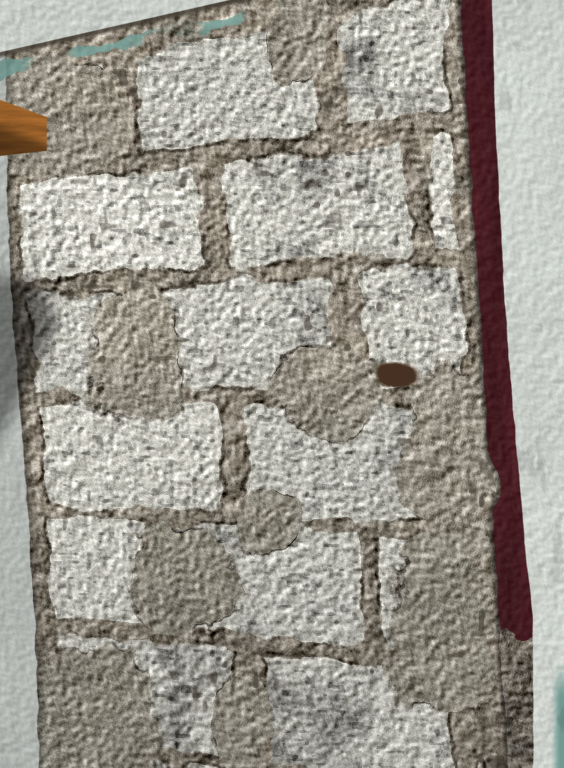
Write a Shadertoy shader that draws this texture.

```glsl
const vec3 BLOCK = vec3(0.77, 0.765, 0.73);
const vec3 PLASTER = vec3(0.575, 0.555, 0.505);
const vec3 MORTAR = vec3(0.53, 0.50, 0.45);
const vec3 CRACK = vec3(0.23, 0.205, 0.17);
const vec3 PAINT = vec3(0.80, 0.82, 0.80);
const vec3 TEAL = vec3(0.44, 0.60, 0.57);
const vec3 MAROON = vec3(0.27, 0.11, 0.13);
const vec3 WOOD = vec3(0.62, 0.39, 0.17);
const float COURSE_TOP = 0.032;
const float COURSE_HEIGHT = 0.1615;
const float BLOCK_PITCH = 0.37;
const vec2 JOINT_HALF = vec2(0.017, 0.012);
const float RAGGED = 0.022;
const float GRIT = 0.65;
const int PATCHES = 10;
// Plaster patches: centre, radii
const vec4 PATCH[PATCHES] = vec4[](
    vec4(0.11, 0.15, 0.13, 0.075), vec4(0.24, 0.45, 0.085, 0.085),
    vec4(0.58, 0.50, 0.090, 0.060), vec4(0.80, 0.58, 0.090, 0.100),
    vec4(0.79, 0.81, 0.10, 0.120), vec4(0.32, 0.755, 0.085, 0.07),
    vec4(0.15, 0.94, 0.11, 0.100), vec4(0.53, 0.05, 0.050, 0.060),
    vec4(0.43, 0.94, 0.05, 0.070), vec4(0.47, 0.68, 0.050, 0.040));

float hash(vec2 p) { return fract(sin(dot(p, vec2(127.1, 311.7))) * 43758.5); }

float noise(vec2 p) {
    vec2 i = floor(p), f = fract(p);
    f = f * f * (3.0 - 2.0 * f);
    return mix(mix(hash(i), hash(i + vec2(1, 0)), f.x),
               mix(hash(i + vec2(0, 1)), hash(i + vec2(1, 1)), f.x), f.y);
}

float fbm(vec2 p) {
    float sum = 0.0, amp = 0.5;
    for (int i = 0; i < 5; i++) {
        sum += amp * noise(p);
        p = mat2(1.6, 1.2, -1.2, 1.6) * p + 7.3;
        amp *= 0.5;
    }
    return sum;
}

// Slope of a noise relief lit from the upper left
float relief(vec2 p) { return fbm(p + 0.3) - fbm(p - 0.3); }

// Coverage of the region where d is negative
float inside(float d) {
    float aa = 1.0 / iResolution.y;
    return 1.0 - smoothstep(-aa, aa, d);
}

// Falls from 1 at zero distance to 0 at the given width
float fade(float d, float width) { return 1.0 - smoothstep(0.0, width, d); }

// Signed distance to the running bond; q.y runs downward
float blockDistance(vec2 q, float aspect, out vec2 id) {
    float y = q.y - (q.y - 0.55) * 0.27 * (q.x - 0.45);
    float row = (y - COURSE_TOP) / COURSE_HEIGHT;
    float odd = mod(floor(row), 2.0);
    float col = (q.x - 0.11 * q.y - mix(0.202, 0.347, odd)) / BLOCK_PITCH;
    id = vec2(floor(col), floor(row));
    vec2 size = vec2(BLOCK_PITCH * aspect, COURSE_HEIGHT);
    vec2 e = (abs(fract(vec2(col, row)) - 0.5) - 0.5) * size + JOINT_HALF + 0.006;
    float d = length(max(e, 0.0)) + min(max(e.x, e.y), 0.0) - 0.006;
    d = max(d, (q.x - 0.79 - 0.06 * q.y) * aspect);
    d = max(d, (0.005 + 0.12 * q.y - q.x) * aspect);
    return max(d, COURSE_TOP + 0.01 - y);
}

float patchDistance(vec2 q) {
    float d = 1.0;
    for (int i = 0; i < PATCHES; i++) {
        vec2 v = abs((q - PATCH[i].xy) / PATCH[i].zw);
        d = min(d, (pow(dot(v * v, v), 1.0 / 3.0) - 1.0) * 0.07);
    }
    return d;
}

void mainImage(out vec4 fragColor, in vec2 fragCoord) {
    float aspect = iResolution.x / iResolution.y;
    vec2 q = fragCoord / iResolution.xy, id;
    q.y = 1.0 - q.y;
    vec2 p = vec2(q.x * aspect, q.y);
    float broad = fbm(p * 9.0), rough = fbm(p * 38.0 + 4.0), grit = GRIT * relief(p * 150.0);
    float edgeNoise = (rough - 0.48) * RAGGED + (broad - 0.48) * 0.025;

    // Mortar bed and blocks
    float block = blockDistance(q, aspect, id) + edgeNoise;
    float coat = patchDistance(q) + edgeNoise * 1.6 + (fbm(p * 16.0 + 9.0) - 0.48) * 0.035;
    vec3 col = MORTAR * (0.75 + 0.5 * rough) + 0.35 * relief(p * 55.0);
    float pits = smoothstep(0.66, 0.85, noise(p * vec2(130.0, 190.0)));
    float soot = smoothstep(0.52, 0.72, fbm(p * 13.0 + 21.0));
    vec3 face = BLOCK * (0.95 + 0.1 * hash(id)) * (1.0 - 0.24 * pits - 0.5 * soot * rough);
    float onBlock = inside(block);
    col = mix(col, face, onBlock);

    // Broken dark gaps along the block edges
    float gap = fade(abs(block - 0.003), 0.0045);
    col = mix(col, CRACK, gap * smoothstep(0.44, 0.58, fbm(p * 22.0 + 3.0)) * 0.85);

    // Trowelled plaster with a shadowed lip
    float lip = fade(abs(coat - 0.002), 0.004) * onBlock;
    col = mix(col, CRACK, lip * smoothstep(0.36, 0.58, rough) * 0.75);
    vec3 plaster = PLASTER * (0.86 + 0.28 * broad) + 0.14 * relief(p * vec2(18.0, 30.0));
    col = mix(col, plaster, inside(coat)) + grit;
    col = mix(col, CRACK, 0.6 * smoothstep(0.80, 0.92, noise(p * 75.0)) * smoothstep(0.5, 0.65, broad));
    vec2 hole = (q - vec2(0.705, 0.488)) / vec2(0.04, 0.015);
    col = mix(col, vec3(0.27, 0.19, 0.13), 1.0 - smoothstep(0.7, 1.1, length(hole) + rough - 0.5));

    // Soft light falloff and the shadow at the left
    col *= 1.03 - 0.14 * smoothstep(0.35, 1.0, q.y);
    float shade = 1.0 - smoothstep(0.08, 0.13, q.x + 0.7 * abs(q.y - 0.42));
    shade *= smoothstep(0.34, 0.38, q.y);
    col *= 1.0 - 0.5 * shade;

    // Painted wall at the left
    float left = (q.x - 0.012 - 0.055 * smoothstep(0.2, 0.95, q.y) - 0.012 * (rough - 0.5)) * aspect;
    col *= 1.0 - 0.3 * fade(left, 0.012);
    vec3 paint = PAINT * (0.94 + 0.1 * broad) + 0.3 * grit;
    col = mix(col, paint * (0.88 - 0.35 * shade), inside(left));

    // Post, its crumbling foot and the painted wall at the right
    float fromPost = (q.x - 0.816 - 0.085 * q.y + 0.008 * (rough - 0.5)) * aspect;
    fromPost -= 0.04 * fade(abs(q.y - 0.63), 0.04) * rough;
    float fromWall = (q.x - min(0.872 + 0.03 * q.y + 0.075 * q.y * q.y, 0.945)) * aspect;
    fromWall += 0.003 * (rough - 0.5);
    col *= 1.0 - 0.45 * fade(abs(fromPost), 0.008);
    float footTop = 0.825 + 0.03 * (rough - 0.5);
    vec3 rubble = MORTAR * (0.45 + 0.6 * rough) + grit;
    col = mix(col, rubble, inside(max(-fromPost, footTop - q.y)));
    vec3 maroon = MAROON * (0.75 + 0.5 * fbm(p * vec2(60.0, 9.0))) + 0.15 * grit;
    col = mix(col, maroon, inside(max(-fromPost, q.y - footTop)));
    float stain = smoothstep(0.64, 0.74, fbm(p * vec2(40.0, 15.0)));
    vec3 side = mix(paint, TEAL, smoothstep(0.975, 0.995, q.x) * smoothstep(0.86, 0.91, q.y));
    col = mix(col, side * (1.0 - 0.1 * stain), inside(-fromWall));

    // Old paint line and the white beam at the top
    float band = abs(q.y - 0.091 + 0.156 * q.x) - 0.009 + 0.02 * (rough - 0.5);
    float chipped = smoothstep(0.40, 0.52, fbm(p * 14.0 + 2.0)) * step(q.x, 0.62);
    col = mix(col, TEAL * (0.85 + 0.3 * rough), inside(band) * chipped * 0.85);
    float beam = q.y - 0.068 + 0.167 * q.x;
    col = mix(col, CRACK, 0.75 * (1.0 - smoothstep(0.003, 0.010, beam)));
    col = mix(col, paint, inside(beam));

    // Wooden stub
    float woodTop = 0.130 + 0.27 * q.x;
    float wood = max(max(woodTop - q.y, q.y - 0.203 + 0.08 * q.x), (q.x - 0.083) * aspect);
    vec3 grain = WOOD * (0.7 + 0.5 * fbm(p * vec2(20.0, 160.0)));
    grain *= 1.0 - 0.4 * smoothstep(0.025, 0.045, q.y - woodTop);
    col = mix(col, grain, inside(wood));

    fragColor = vec4(clamp(col, 0.0, 1.0), 1.0);
}
```
